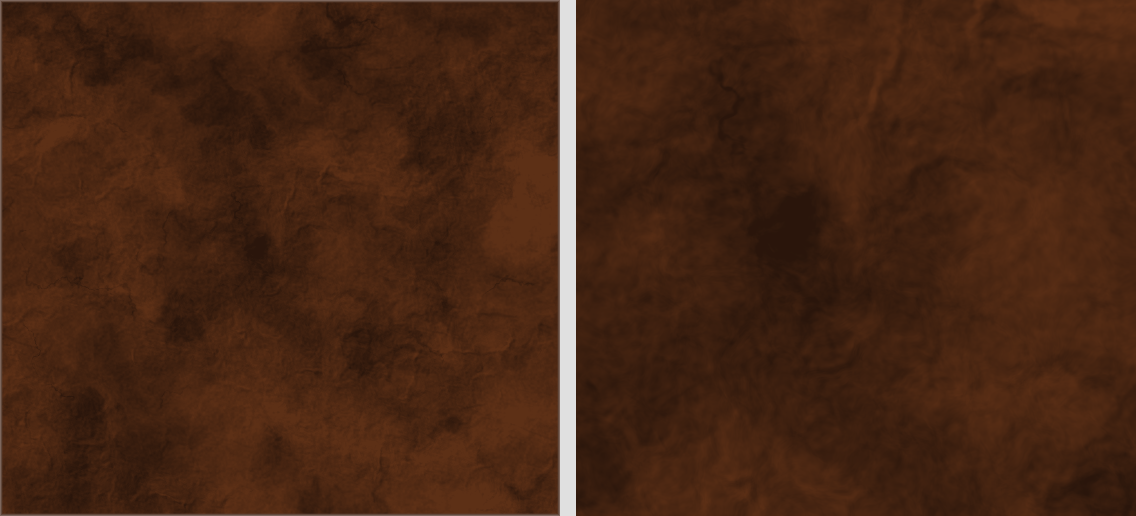
Left: the whole. Right: its middle third, enlarged.
Reproduce this texture procedurally as a WebGL 1 fragment shader.

```glsl
precision highp float;
uniform vec2 u_resolution;

const vec3 DARK_UMBER = vec3(0.155, 0.080, 0.042);
const vec3 WARM_LEATHER = vec3(0.355, 0.182, 0.084);
const vec3 RIM_OUTER = vec3(0.49, 0.40, 0.36);
const vec3 RIM_INNER = vec3(0.38, 0.28, 0.23);
const mat2 TURN = mat2(0.8, 0.6, -0.6, 0.8);

float hash(vec2 p) {
  return fract(sin(dot(p, vec2(127.1, 311.7))) * 43758.5453);
}

float noise(vec2 p) {
  vec2 cell = floor(p);
  vec2 f = fract(p);
  f = f * f * (3.0 - 2.0 * f);
  float low = mix(hash(cell), hash(cell + vec2(1.0, 0.0)), f.x);
  float high = mix(hash(cell + vec2(0.0, 1.0)), hash(cell + vec2(1.0)), f.x);
  return mix(low, high, f.y);
}

float fbm(vec2 p, float gain) {
  float sum = 0.0;
  float weight = 1.0;
  float total = 0.0;
  for (int i = 0; i < 5; i++) {
    sum += weight * noise(p);
    total += weight;
    weight *= gain;
    p = TURN * p * 2.03 + 17.3;
  }
  return sum / total;
}

vec2 warp(vec2 p, float scale, float amount) {
  vec2 offset = vec2(fbm(p * scale + 3.1, 0.6), fbm(p * scale + 41.7, 0.6));
  return p + amount * (offset - 0.5);
}

// Thin wandering line along the middle level of a noise field
float vein(vec2 p, float width) {
  return 1.0 - smoothstep(0.0, width, abs(noise(p) - 0.5));
}

// Wrinkled hide: fine lumps plus short broken creases
float hideHeight(vec2 p) {
  vec2 q = warp(p, 14.0, 0.07);
  float breaks = smoothstep(0.4, 0.75, noise(p * 17.0 + 5.0));
  float crease = vein(q * 17.0, 0.12) * breaks;
  return 0.85 * fbm(q * 34.0, 0.7) + 0.32 * crease;
}

float scratch(vec2 p, vec2 center, float angle, float halfLength, float width) {
  vec2 axis = vec2(cos(angle), sin(angle));
  vec2 d = p - center;
  float along = dot(d, axis);
  float across = dot(d, vec2(-axis.y, axis.x)) + 0.009 * (noise(p * 30.0) - 0.5);
  float taper = 1.0 - smoothstep(0.3 * halfLength, halfLength, abs(along));
  return taper * (1.0 - smoothstep(0.0, width, abs(across)));
}

float scratches(vec2 p, float aspect) {
  float sum = 0.0;
  for (int i = 0; i < 16; i++) {
    float id = float(i);
    vec2 center = vec2(hash(vec2(id, 1.7)) * aspect, hash(vec2(id, 5.3)));
    float angle = 0.9 * (hash(vec2(id, 9.1)) - 0.6);
    float reach = mix(0.03, 0.10, hash(vec2(id, 13.9)));
    sum += scratch(p, center, angle, reach, 0.004) * mix(0.4, 1.0, hash(vec2(id, 21.0)));
  }
  return min(sum, 1.0);
}

// Cloudy stains from broad drifts to ragged small mottling
float stainTone(vec2 p) {
  vec2 q = warp(p, 7.0, 0.13);
  float drifts = fbm(q * 4.6 + 8.0, 0.6) - 0.5;
  float mottle = fbm(q * 15.0 + 52.0, 0.7) - 0.5;
  float patches = smoothstep(0.54, 0.68, fbm(q * vec2(8.0, 10.0) + 27.0, 0.62));
  return 1.5 * drifts + 0.75 * mottle - 0.27 * patches;
}

float leatherTone(vec2 p, float aspect) {
  float tone = 0.65 + stainTone(p);

  // Relief lit from the upper left, rougher in some regions
  vec2 lightStep = vec2(-0.0019, 0.0019);
  float slope = hideHeight(p - lightStep) - hideHeight(p + lightStep);
  float roughness = mix(0.45, 1.0, smoothstep(0.35, 0.65, noise(p * 6.0 + 60.0)));
  tone += clamp(0.82 * slope * roughness, -0.28, 0.26);

  // Sparse cracks, scratches and fine grain
  float crackMask = smoothstep(0.52, 0.66, fbm(p * 9.0 + 90.0, 0.55));
  tone -= 0.26 * crackMask * vein(warp(p, 16.0, 0.08) * 10.0, 0.03);
  tone -= 0.22 * scratches(p, aspect);
  tone += 0.16 * (noise(p * 230.0) - 0.5);
  return clamp(tone, 0.04, 1.05);
}

void main() {
  vec2 p = gl_FragCoord.xy / u_resolution.y;
  float aspect = u_resolution.x / u_resolution.y;
  vec3 color = mix(DARK_UMBER, WARM_LEATHER, leatherTone(p, aspect));

  // Pale bevelled rim
  vec2 toEdge = min(p, vec2(aspect, 1.0) - p);
  float edge = min(toEdge.x, toEdge.y);
  vec3 rim = mix(RIM_OUTER, RIM_INNER, smoothstep(0.0015, 0.003, edge));
  color = mix(rim, color, smoothstep(0.0035, 0.0055, edge));

  gl_FragColor = vec4(color, 1.0);
}
```
